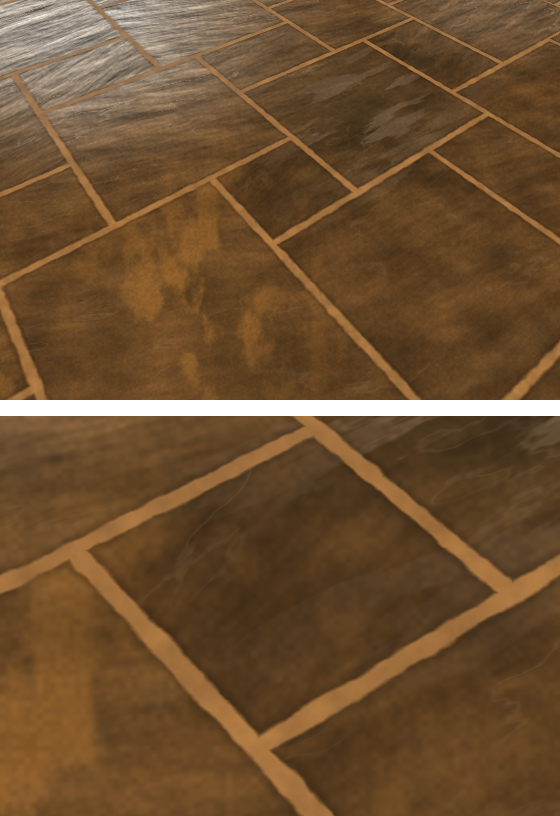
Top: the whole. Bottom: its middle third, enlarged.
Reproduce this texture procedurally as a WebGL 1 fragment shader.

```glsl
precision highp float;
// A slate floor of mixed rectangular slabs with tan grout, seen in perspective.
// The canvas is projected onto the floor plane, folded into a stepped slab
// layout, then shaded with cleft noise, streaks, warm flecks and a window sheen.

uniform vec2 u_resolution;

const vec3 STONE = vec3(0.355, 0.242, 0.125);
const vec3 DARK_SLATE = vec3(0.27, 0.205, 0.12);
const vec3 TAN_SHEEN = vec3(0.56, 0.45, 0.34);
const vec3 SILVER = vec3(0.67, 0.64, 0.60);
const vec3 GROUT = vec3(0.64, 0.445, 0.245);
const vec3 OCHRE = vec3(0.62, 0.41, 0.18);
const vec3 GLINT = vec3(0.82, 0.74, 0.64);
const float GROUT_HALF = 0.068;   // half width, in layout cells
const float HORIZON = 0.795;      // height of the horizon above the canvas
const float LEFT_VANISH = -0.613;
const float RIGHT_VANISH = 3.0;
const vec2 LAYOUT_ORIGIN = vec2(0.40, 1.65);
const vec2 CELL = vec2(0.13, 0.1725);

float hash(vec2 p) {
  return fract(sin(dot(p, vec2(127.1, 311.7))) * 43758.5453);
}

float noise(vec2 p) {
  vec2 i = floor(p), f = fract(p);
  f = f * f * (3.0 - 2.0 * f);
  return mix(mix(hash(i), hash(i + vec2(1.0, 0.0)), f.x),
             mix(hash(i + vec2(0.0, 1.0)), hash(i + 1.0), f.x), f.y);
}

float fbm(vec2 p) {
  float sum = 0.0, amp = 0.5;
  for (int i = 0; i < 5; i++) {
    sum += amp * noise(p);
    p = mat2(1.6, 1.2, -1.2, 1.6) * p + 3.7;
    amp *= 0.5;
  }
  return sum / 0.97;
}

// Canvas point to layout cells; parallel joints meet at two vanishing points.
vec2 floorCell(vec2 s) {
  float depth = 1.0 - s.y + HORIZON;
  vec2 plane = vec2(s.x - LEFT_VANISH, RIGHT_VANISH - s.x) / depth;
  return (plane - LAYOUT_ORIGIN) / CELL;
}

// Keeps the box (origin, size) if it contains the cell.
void pick(inout vec4 slab, vec2 c, vec4 box) {
  vec2 d = c - box.xy;
  if (min(d.x, d.y) >= 0.0 && d.x < box.z && d.y < box.w) slab = box;
}

// Slab under a cell: a group of slabs repeated along a stepped diagonal.
vec4 slabAt(vec2 c) {
  vec2 stepping = vec2(4.0, -2.0);
  vec2 base = stepping * floor(c.x / 4.0);
  vec4 slab = vec4(base + vec2(0.0, -6.0), 4.0, 4.0);
  for (int n = 0; n < 2; n++) {
    vec2 o = base - stepping * float(n);
    pick(slab, c, vec4(o + vec2(0.0, -2.0), 4.0, 4.0));
    pick(slab, c, vec4(o + vec2(2.0, 2.0), 4.0, 4.0));
    pick(slab, c, vec4(o + vec2(0.0, 2.0), 2.0, 2.0));
    pick(slab, c, vec4(o + vec2(2.0, 6.0), 3.0, 2.0));
    pick(slab, c, vec4(o + vec2(1.0, 8.0), 4.0, 4.0));
    pick(slab, c, vec4(o + vec2(1.0, 12.0), 4.0, 4.0));
  }
  // Irregular cuts: the long front slab and the far right corner.
  pick(slab, c, vec4(0.0, -6.0, 4.0, 8.0));
  pick(slab, c, vec4(8.0, -4.0, 2.0, 4.0));
  pick(slab, c, vec4(10.0, -3.0, 4.0, 4.0));
  pick(slab, c, vec4(10.0, 1.0, 2.0, 3.0));
  pick(slab, c, vec4(12.0, 1.0, 4.0, 4.0));
  pick(slab, c, vec4(9.0, 4.0, 3.0, 3.0));
  pick(slab, c, vec4(12.0, 5.0, 4.0, 4.0));
  pick(slab, c, vec4(9.0, 7.0, 3.0, 4.0));
  return slab;
}

float spot(vec2 s, vec2 centre, vec2 radius) {
  vec2 d = (s - centre) / radius;
  return exp(-dot(d, d));
}

void main() {
  vec2 s = gl_FragCoord.xy / u_resolution.y;
  vec2 c = floorCell(s);
  vec4 slab = slabAt(c);
  float id = hash(slab.xy + 0.5);

  // Window light: broad at the upper left, fainter at the upper right.
  float sheen = 1.0 - smoothstep(0.1, 0.75, length(vec2((s.x - 0.1) * 0.8, (1.0 - s.y) * 1.3)));
  float side = 1.0 - smoothstep(0.05, 0.34, length(vec2((s.x - 1.25) * 0.7, (1.0 - s.y) * 1.5)));
  float light = max(sheen, 0.42 * side);

  // Cleft surface, stretched along the slab and turned a little for each one.
  float a = (id - 0.5) * 1.1;
  vec2 grain = mat2(cos(a), sin(a), -sin(a), cos(a)) * c * vec2(0.75, 2.3) + id * 37.0;
  float height = fbm(grain);
  float relief = height - fbm(grain + vec2(0.06, 0.13));
  float fold = 1.0 - smoothstep(0.0, 0.028, abs(height - 0.5));
  fold *= smoothstep(0.45, 0.75, noise(c * 1.4 + id * 19.0));

  float wear = spot(s, vec2(0.92, 0.73), vec2(0.22, 0.17));
  vec3 stone = mix(STONE, DARK_SLATE, 0.75 * wear) * (0.9 + 0.2 * id);
  stone *= 0.72 + 0.56 * fbm(c * 1.7 + id * 11.0);
  stone = mix(stone, mix(TAN_SHEEN, SILVER, light), light * (0.85 + 0.25 * id));
  stone *= 1.0 + relief * (0.8 + 2.0 * light);
  float streak = smoothstep(0.58, 0.66, fbm(c * vec2(0.6, 2.8) + 5.3));
  stone = mix(stone, TAN_SHEEN * 0.9, streak * (0.06 + 0.5 * wear));
  stone = mix(stone, GLINT, fold * (0.07 + 0.38 * light));

  // Ochre flecks where a warm lamp strikes the front slab.
  float lamp = spot(s, vec2(0.5, 0.25), vec2(0.27, 0.3)) + 0.8 * spot(s, vec2(0.0, 0.08), vec2(0.1));
  float fleck = smoothstep(0.48, 0.74, fbm(s * vec2(19.0, 12.0) + 2.0));
  stone = mix(stone, OCHRE, lamp * (0.07 + 0.75 * fleck));
  stone *= 0.94 + 0.12 * noise(s * 190.0);

  // Joints with worn edges and a thin dark rim.
  vec2 inset = min(c - slab.xy, slab.xy + slab.zw - c);
  float edge = min(inset.x, inset.y) + (fbm(c * 7.0) - 0.5) * 0.055;
  float soft = 0.012 + 7.0 / u_resolution.y;
  stone *= 1.0 - 0.16 * (1.0 - smoothstep(GROUT_HALF, GROUT_HALF + 0.09, edge));
  vec3 grout = mix(GROUT, TAN_SHEEN * 1.08, 0.7 * light);
  grout *= 0.85 + 0.3 * fbm(s * 45.0);

  float cover = smoothstep(GROUT_HALF - soft, GROUT_HALF + soft, edge);
  gl_FragColor = vec4(mix(grout, stone, cover), 1.0);
}
```
